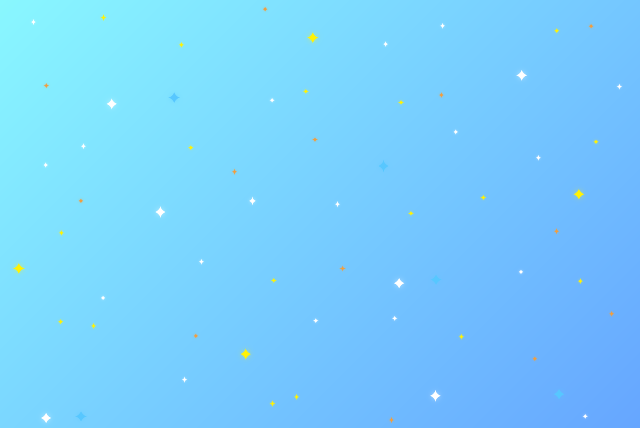
Write a Shadertoy shader that draws this background.

```glsl
// Diagonal sky-blue gradient sprinkled with small four-pointed sparkles.

const vec3 SKY_LIGHT = vec3(0.537, 0.969, 0.998);
const vec3 SKY_DEEP  = vec3(0.400, 0.650, 1.000);
const vec3 WHITE  = vec3(1.00, 1.00, 1.00);
const vec3 YELLOW = vec3(1.00, 0.95, 0.02);
const vec3 ORANGE = vec3(0.94, 0.62, 0.25);
const vec3 BLUE   = vec3(0.34, 0.78, 1.00);

// Lengths are fractions of the canvas height.
const float BIG_RADIUS    = 0.0135;
const float MEDIUM_RADIUS = 0.0090;
const float SMALL_RADIUS  = 0.0062;
const float EDGE_SOFTNESS = 0.0029;
const float GLOW_STRENGTH = 0.30;
const float GLOW_FALLOFF  = 1.6;
const float POINTEDNESS   = 0.70;  // below 1 the star sides curve inward

// One sparkle per cell; the stride is coprime to the count and spreads each kind.
const int COLUMNS = 9;
const int ROWS    = 7;
const int COUNT   = COLUMNS * ROWS;
const int STRIDE  = 23;
const float JITTER = 0.76;

// Last rank of each kind, exclusive.
const int BIG_WHITE_END    = 6;
const int BIG_YELLOW_END   = 10;
const int BIG_BLUE_END     = 15;
const int MEDIUM_END       = 16;
const int SMALL_WHITE_END  = 33;
const int SMALL_YELLOW_END = 50;

vec2 hash2(float n) {
    return fract(sin(vec2(n * 127.1 + 11.7, n * 269.5 + 53.3)) * 43758.5453);
}

vec3 sparkleColor(int rank) {
    if (rank < BIG_WHITE_END)    return WHITE;
    if (rank < BIG_YELLOW_END)   return YELLOW;
    if (rank < BIG_BLUE_END)     return BLUE;
    if (rank < SMALL_WHITE_END)  return WHITE;
    if (rank < SMALL_YELLOW_END) return YELLOW;
    return ORANGE;
}

float sparkleRadius(int rank) {
    if (rank < BIG_BLUE_END) return BIG_RADIUS;
    return rank < MEDIUM_END ? MEDIUM_RADIUS : SMALL_RADIUS;
}

vec2 sparkleCenter(int rank, float aspect) {
    int cell = (rank * STRIDE) % COUNT;
    vec2 corner = vec2(float(cell % COLUMNS), float(cell / COLUMNS));
    vec2 offset = 0.5 + JITTER * (hash2(float(cell)) - 0.5);
    return (corner + offset) / vec2(float(COLUMNS), float(ROWS)) * vec2(aspect, 1.0);
}

// Coverage of a concave four-pointed star with a faint round glow.
float sparkle(vec2 p, float radius, float softness) {
    vec2 arms = pow(abs(p), vec2(POINTEDNESS));
    float reach = pow(arms.x + arms.y, 1.0 / POINTEDNESS);
    float body = 1.0 - smoothstep(radius - softness, radius + softness, reach);
    float glow = GLOW_STRENGTH * exp(-GLOW_FALLOFF * dot(p, p) / (radius * radius));
    return max(body, glow);
}

void mainImage(out vec4 fragColor, in vec2 fragCoord) {
    vec2 uv = fragCoord / iResolution.y;
    float aspect = iResolution.x / iResolution.y;
    float softness = max(EDGE_SOFTNESS, 1.0 / iResolution.y);

    // Gradient from the upper left to the lower right
    float slope = (uv.x + 1.0 - uv.y) / (aspect + 1.0);
    vec3 color = mix(SKY_LIGHT, SKY_DEEP, slope);

    // Sparkles
    for (int rank = 0; rank < COUNT; rank++) {
        vec2 p = uv - sparkleCenter(rank, aspect);
        color = mix(color, sparkleColor(rank), sparkle(p, sparkleRadius(rank), softness));
    }

    fragColor = vec4(color, 1.0);
}
```
